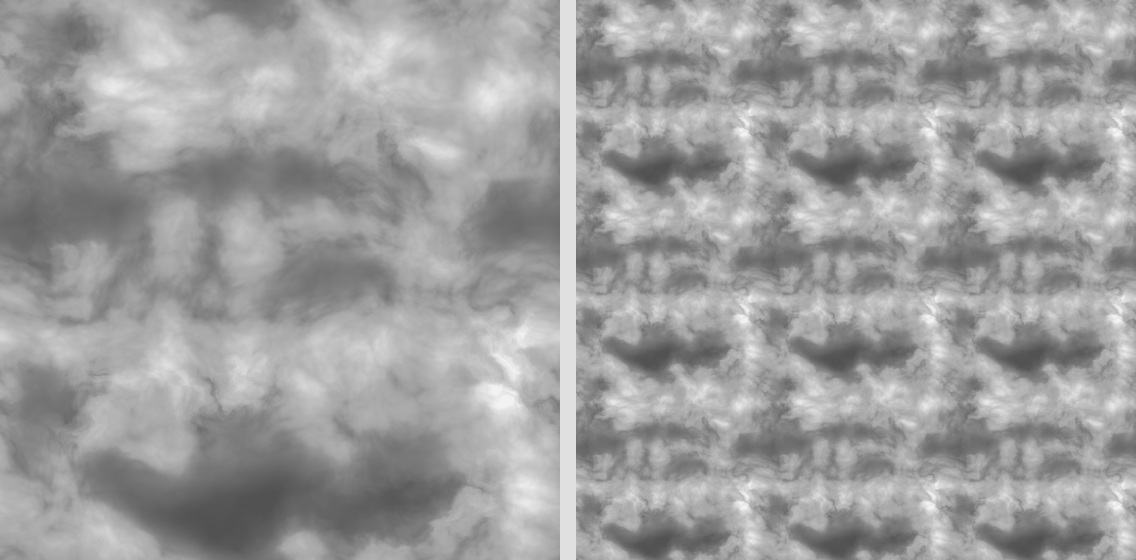
Left: one tile. Right: repeated 3 by 3.
This texture is drawn by a WebGL 1 fragment shader. Its source:

```glsl
precision highp float;
// Seamless grey overcast sky: broad soft cloud masses from wrapping gradient
// noise, bent by a gentle warp, with puffs and crumbly wisps where it is lit.
// A tone curve turns the signed cloud density into shades of grey.

uniform vec2 u_resolution;

const float TAU = 6.2831853;

float hash(vec2 cell, float seed) {
  return fract(sin(dot(cell, vec2(127.1, 311.7)) + seed * 74.7) * 43758.5453);
}

// Dot product of a random unit gradient with the offset from its lattice point.
float corner(vec2 cell, vec2 offset, vec2 period, float seed) {
  float angle = TAU * hash(mod(cell, period), seed);
  return dot(vec2(cos(angle), sin(angle)), offset);
}

// Gradient noise that wraps over the unit square for whole-number frequencies.
float noise(vec2 uv, vec2 freq, float seed) {
  vec2 p = uv * freq;
  vec2 cell = floor(p);
  vec2 f = p - cell;
  vec2 w = f * f * f * (f * (f * 6.0 - 15.0) + 10.0);
  vec2 e = vec2(1.0, 0.0);
  float low = mix(corner(cell, f, freq, seed),
                  corner(cell + e.xy, f - e.xy, freq, seed), w.x);
  float high = mix(corner(cell + e.yx, f - e.yx, freq, seed),
                   corner(cell + e.xx, f - e.xx, freq, seed), w.x);
  return mix(low, high, w.y);
}

// Sum of five octaves, each twice as fine and scaled by gain.
float fbm(vec2 uv, vec2 freq, float gain, float seed) {
  float sum = 0.0;
  float amplitude = 1.0;
  for (int i = 0; i < 5; i++) {
    sum += amplitude * noise(uv, freq, seed + float(i));
    freq *= 2.0;
    amplitude *= gain;
  }
  return sum;
}

// Rounded lumps parted by soft dark creases, centred on zero.
float billow(vec2 uv, vec2 freq, float seed) {
  float sum = 0.0;
  float amplitude = 1.0;
  for (int i = 0; i < 4; i++) {
    float n = noise(uv, freq, seed + float(i));
    sum += amplitude * (sqrt(n * n + 0.001) - 0.18);
    freq *= 2.0;
    amplitude *= 0.5;
  }
  return sum;
}

vec2 warp(vec2 uv, vec2 freq, float gain, float seed) {
  return vec2(fbm(uv, freq, gain, seed), fbm(uv, freq, gain, seed + 20.0));
}

// Signed density: negative is dark and smooth, positive bright and detailed.
float cloudDensity(vec2 uv) {
  float crumble = smoothstep(0.0, 0.35, noise(uv, vec2(5.0), 3.0));
  vec2 q = uv + 0.06 * warp(uv, vec2(4.0), 0.3, 31.0);
  q += 0.025 * crumble * warp(uv, vec2(14.0), 0.55, 67.0);

  float broad = 0.9 * noise(q, vec2(3.0, 4.0), 11.0)
              + 0.5 * noise(q, vec2(6.0, 7.0), 12.0);
  float lit = smoothstep(-0.35, 0.0, broad);
  float puffs = 0.6 * billow(q, vec2(8.0, 9.0), 113.0);
  float wisps = mix(0.24, 0.5, crumble) * fbm(q, vec2(12.0, 14.0), 0.52, 131.0);
  return broad + mix(0.2, 1.0, lit) * (puffs + wisps);
}

// Steep through the shadows, gentle in mid grey, rising again to highlights.
float toneCurve(float z) {
  float slope = mix(0.16, 0.07, smoothstep(-0.5, 0.5, z));
  return 0.64 + slope * z + 0.012 * z * z;
}

void main() {
  vec2 uv = gl_FragCoord.xy / u_resolution;
  float grey = toneCurve(3.9 * cloudDensity(uv));
  gl_FragColor = vec4(vec3(clamp(grey, 0.32, 0.95)), 1.0);
}
```
